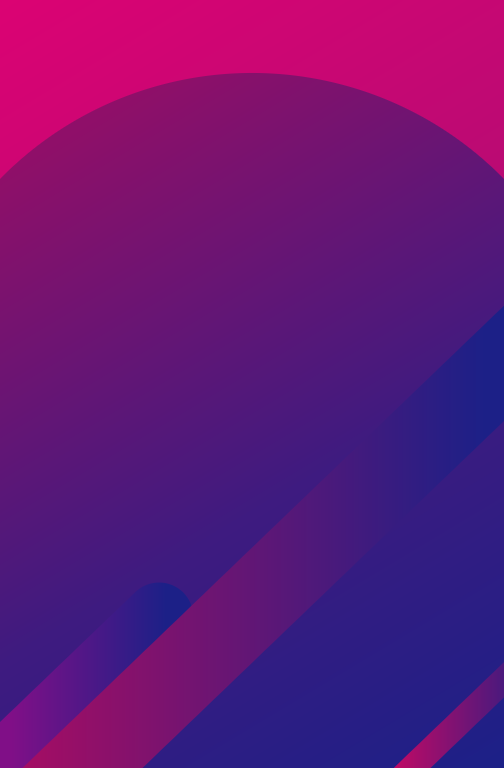
A WebGL 1 fragment shader for this background:

```glsl
precision highp float;
// Abstract poster: a violet dome on a pink sky, crossed by diagonal ribbons.

uniform vec2 u_resolution;

#define RIBBON_SLOPE 0.96
#define GRADIENT_TILT 0.6
#define DOME_CENTER vec2(0.327, 0.554)
#define DOME_RADIUS 0.459
#define PILL_CENTER vec2(0.206, 0.803)
#define PILL_RADIUS 0.0445
#define HOT_PINK vec3(0.86, 0.01, 0.45)
#define DEEP_PINK vec3(0.73, 0.04, 0.45)
#define PLUM vec3(0.56, 0.06, 0.41)
#define VIOLET vec3(0.245, 0.105, 0.50)
#define NAVY vec3(0.11, 0.125, 0.53)
#define CRIMSON vec3(0.65, 0.05, 0.39)

// Position of x between two ends, limited to 0..1.
float ramp(float from, float to, float x) {
  return clamp((x - from) / (to - from), 0.0, 1.0);
}

// Antialiased coverage of a signed distance in canvas heights.
float cover(float dist) {
  return clamp(0.5 - dist * u_resolution.y, 0.0, 1.0);
}

// Circle whose sides run straight down below its center.
float domeDistance(vec2 p) {
  vec2 q = p - DOME_CENTER;
  return length(vec2(q.x, min(q.y, 0.0))) - DOME_RADIUS;
}

// Endless diagonal strip between two heights on the left edge.
float ribbonDistance(vec2 p, float top, float bottom) {
  float height = p.y + RIBBON_SLOPE * p.x;
  float offset = abs(height - 0.5 * (top + bottom)) - 0.5 * (bottom - top);
  return offset / length(vec2(RIBBON_SLOPE, 1.0));
}

// Strip with one round end, running to the lower left.
float pillDistance(vec2 p) {
  vec2 axis = normalize(vec2(-1.0, RIBBON_SLOPE));
  vec2 q = p - PILL_CENTER;
  return length(q - axis * max(dot(q, axis), 0.0)) - PILL_RADIUS;
}

void main() {
  // Canvas heights, y pointing down, horizontally centered on the dome.
  vec2 p = (gl_FragCoord.xy - 0.5 * u_resolution) / u_resolution.y;
  p = vec2(p.x + DOME_CENTER.x, 0.5 - p.y);
  float slant = p.y + GRADIENT_TILT * p.x;

  // Sky
  vec3 color = mix(HOT_PINK, DEEP_PINK, ramp(0.0, 0.61, slant));

  // Dome
  vec3 dome = mix(PLUM, VIOLET, ramp(0.23, 0.86, slant));
  dome = mix(dome, NAVY, ramp(0.86, 1.39, slant));
  color = mix(color, dome, cover(domeDistance(p)));

  // Round-ended ribbon
  vec3 orchid = vec3(0.50, 0.06, 0.53);
  vec3 pill = mix(orchid, NAVY, ramp(0.015, 0.215, p.x));
  color = mix(color, pill, cover(pillDistance(p)));

  // Wide ribbon
  vec3 wide = mix(CRIMSON, NAVY, ramp(0.025, 0.63, p.x));
  color = mix(color, wide, cover(ribbonDistance(p, 1.027, 1.177)));

  // Narrow ribbon in the corner
  vec3 rose = vec3(0.74, 0.04, 0.40);
  vec3 narrow = mix(rose, VIOLET, ramp(0.515, 0.67, p.x));
  color = mix(color, narrow, cover(ribbonDistance(p, 1.491, 1.537)));

  gl_FragColor = vec4(color, 1.0);
}
```
